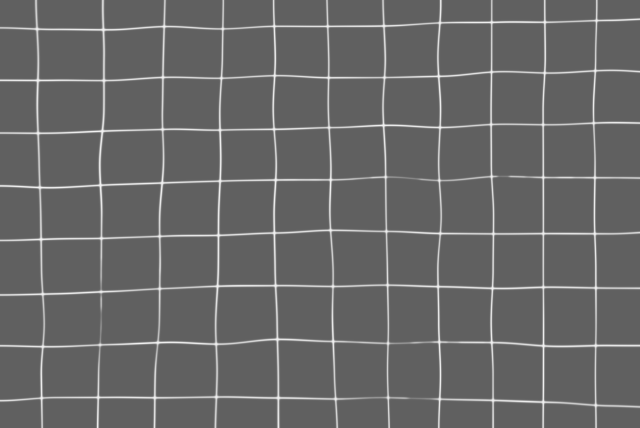
A Shadertoy shader for this pattern:

```glsl
// Hand-drawn net of soft white lines, gently warped and worn, on plain grey.

const vec3 GROUND = vec3(0.378);
const vec3 LINE = vec3(0.95);
const vec2 COUNT = vec2(11.0, 8.0);          // lines across, lines down
const vec2 SPACING = vec2(0.1295, 0.1238);   // in canvas heights
const vec2 ORIGIN = vec2(0.0957, 0.0668);    // first line of each set
const float WIDTH = 0.0024;                  // soft half width
const float WOBBLE = 0.009;                  // sideways drift of each line
const float KNOT = 1.6;                      // size of a crossing, in widths
const float PI = 3.14159265;

float hash(vec2 p) {
    vec3 q = fract(p.xyx * vec3(0.1031, 0.1030, 0.0973));
    q += dot(q, q.yzx + 33.33);
    return fract((q.x + q.y) * q.z);
}

// Smooth noise along one line, chosen by its seed
float lineNoise(float t, float seed) {
    float cell = floor(t);
    float f = smoothstep(0.0, 1.0, t - cell);
    return mix(hash(vec2(cell + 17.0, seed)), hash(vec2(cell + 18.0, seed)), f);
}

// Broad bending of the whole net
vec2 warp(vec2 p) {
    float column = (p.x - ORIGIN.x) / SPACING.x;
    float lean = sin(2.0 * PI * (column - 0.6) / 6.5) * (1.0 - smoothstep(0.8, 1.2, p.x));
    float bow = sin(PI * column / (COUNT.x - 1.0));
    float rise = sin(PI * p.y) * smoothstep(0.0, 0.7, p.x);
    float spread = (p.y - 0.5) * smoothstep(0.7, 1.5, p.x);
    return vec2(0.032 * bow + 0.025 * (p.y - 0.5) * lean,
                0.020 * rise + 0.040 * spread);
}

// Soft elliptical area, 1 at its centre
float patchArea(vec2 p, vec2 centre, vec2 radius) {
    vec2 r = (p - centre) / radius;
    return exp(-dot(r, r));
}

// Ink left on a line: slow change in weight, with breaks inside worn areas
float ink(float t, float seed, float wear) {
    float weight = mix(0.72, 1.0, lineNoise(t * 9.0, seed + 40.0));
    float breaks = smoothstep(0.25, 0.7, lineNoise(t * 34.0, seed + 80.0));
    return weight * (1.0 - wear * mix(0.95, 0.3, breaks));
}

float stroke(float d, float strength, float width) {
    float w = width * mix(0.8, 1.0, strength);
    return strength * exp(-d * d / (w * w));
}

void mainImage(out vec4 fragColor, in vec2 fragCoord) {
    vec2 p = fragCoord / iResolution.y;
    float width = max(WIDTH, 0.8 / iResolution.y);

    // Nearest vertical and horizontal line
    vec2 q = p - warp(p) - ORIGIN;
    vec2 id = clamp(round(q / SPACING), vec2(0.0), COUNT - 1.0);
    vec2 seed = id + vec2(3.0, 103.0);
    vec2 drift = vec2(lineNoise(p.y / SPACING.y, seed.x),
                      lineNoise(p.x / SPACING.x, seed.y)) - 0.5;
    vec2 d = q - id * SPACING - WOBBLE * drift;

    // Worn places: lower left on verticals, right of centre on horizontals
    float wearV = patchArea(p, vec2(0.27, 0.27), vec2(0.12, 0.10));
    float wearH = max(patchArea(p, vec2(0.96, 0.12), vec2(0.14, 0.11)),
                      patchArea(p, vec2(1.08, 0.58), vec2(0.24, 0.05)));
    float inkV = ink(p.y, seed.x, wearV);
    float inkH = ink(p.x, seed.y, wearH);

    // Lines and the small bright knots where they cross
    float v = stroke(d.x, inkV, width);
    float h = stroke(d.y, inkH, width);
    float knot = 0.75 * exp(-dot(d, d) / pow(KNOT * width, 2.0));
    float cover = 1.0 - (1.0 - v) * (1.0 - h) * (1.0 - knot);

    fragColor = vec4(mix(GROUND, LINE, cover), 1.0);
}
```
